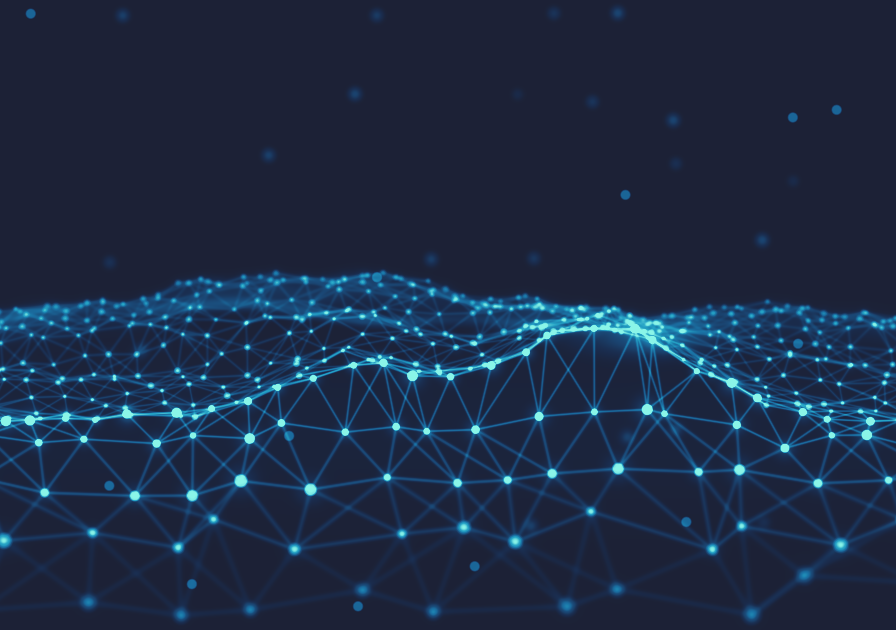
Write a Shadertoy shader that draws this background.

```glsl
const vec3 NAVY = vec3(0.11, 0.13, 0.21);
const vec3 INDIGO = vec3(0.10, 0.17, 0.30);
const vec3 BLUE = vec3(0.10, 0.28, 0.46);
const vec3 AZURE = vec3(0.10, 0.44, 0.64);
const vec3 CYAN = vec3(0.14, 0.63, 0.77);
const vec3 MINT = vec3(0.54, 0.96, 0.91);
const int ROWS = 16;
const float FOCUS_ROW = 4.0;     // sharpest row; lower rows are nearer
const float ROW_REACH = 0.17;    // vertical range in which a row is drawn
const float LINE_WIDTH = 0.0015;
const float LINE_LIGHT = 0.72;
const float NODE_RADIUS = 0.0075;
const float NODE_LIGHT = 2.9;
const float DUST_CELL = 0.13;
const float DUST_SHARE = 0.42;

vec2 hash2(vec2 p) {
    vec3 q = fract(p.xyx * vec3(0.1031, 0.1030, 0.0973));
    q += dot(q, q.yzx + 33.33);
    return fract((q.xx + q.yz) * q.zy);
}

float bump(float x, float centre, float width) {
    float d = (x - centre) / width;
    return exp(-d * d);
}

float nearness(float row) { return max(FOCUS_ROW - row, 0.0); }

// Rows behind the focus gather near the front ridge and the far crest
float farness(float row) {
    return smoothstep(0.0, 1.0, (row - FOCUS_ROW) / (float(ROWS) - 1.0 - FOCUS_ROW));
}

float crestHeight(float x) {
    return 0.485 + 0.078 * bump(x, 0.5, 0.38) + 0.028 * bump(x, 1.26, 0.14)
         + 0.005 * sin(x * 23.0) + 0.003 * sin(x * 47.0);
}

float rowHeight(float row, float x) {
    float near = nearness(row), far = farness(row);
    float ridge = 0.085 * bump(x, 0.56, 0.15) + 0.15 * bump(x, 0.95, 0.2);
    float front = 0.335 - 0.03 * near - 0.01 * near * near + ridge * exp(-near);
    float ripple = 0.012 * sin(x * 9.0 + row * 1.7) * far * (1.0 - far) * 4.0;
    return mix(front, crestHeight(x), far) + ripple;
}

float rowSpacing(float row) {
    return mix(0.055 + 0.022 * nearness(row), 0.032, farness(row));
}

vec2 meshNode(float row, float col) {
    vec2 jitter = hash2(vec2(col + 40.0, row * 7.0 + 3.0)) - 0.5;
    float x = (col + 0.7 * jitter.x) * rowSpacing(row);
    float lift = jitter.y * (0.016 + 0.016 * min(nearness(row), 3.0));
    return vec2(x, rowHeight(row, x) + lift);
}

float segmentLight(vec2 p, vec2 a, vec2 b, float width) {
    vec2 ab = b - a, ap = p - a;
    float d = length(ap - ab * clamp(dot(ap, ab) / dot(ab, ab), 0.0, 1.0)) / width;
    return exp(-d * d);
}

float meshLight(vec2 p, float pixel) {
    float light = 0.0;
    for (int r = 0; r < ROWS; r++) {
        float row = float(r);
        if (abs(p.y - rowHeight(row, p.x)) > ROW_REACH) continue;
        float near = nearness(row), far = farness(row);
        bool behind = row > FOCUS_ROW;
        float focus = behind ? mix(0.42, 0.13, far) : exp(-0.12 * near * near);
        float blur = 0.0007 * near * near * 0.8 + 0.0035 * far;
        float width = max(LINE_WIDTH + 0.5 * blur, 0.65 * pixel);
        float edge = max(blur, pixel);
        float middle = round(p.x / rowSpacing(row));
        for (int c = -2; c <= 2; c++) {
            float col = middle + float(c);
            vec2 node = meshNode(row, col);
            float size = hash2(vec2(col + 9.0, row + 60.0)).x;
            float radius = NODE_RADIUS * mix(0.55, 1.1, size) * (behind ? 0.62 : 1.0 + 0.12 * near);
            float d = length(p - node);
            light += NODE_LIGHT * focus * (1.0 - smoothstep(radius - edge, radius + edge, d));
            light += 0.35 * focus * exp(-d * d / (5.0 * radius * radius));
            // Links along the row and up to the next one
            float lines = segmentLight(p, node, meshNode(row, col + 1.0), width);
            if (r < ROWS - 1) {
                float above = round(node.x / rowSpacing(row + 1.0));
                for (int k = -1; k <= 1; k++)
                    lines += 0.85 * segmentLight(p, node, meshNode(row + 1.0, above + float(k)), width);
            }
            light += LINE_LIGHT * focus * lines;
        }
    }
    return light;
}

// Soft bands over the distant waves
float hazeLight(vec2 p) {
    float shimmer = 0.7 + 0.3 * sin(p.x * 17.0 + 2.0 * sin(p.x * 7.0));
    float crest = 0.22 * shimmer * bump(p.y, crestHeight(p.x) - 0.022, 0.024);
    float bandHeight = 0.485 + 0.032 * bump(p.x, 0.3, 0.27) + 0.005 * sin(p.x * 19.0);
    float band = 0.35 * shimmer * bump(p.y, bandHeight, 0.009) * (1.0 - smoothstep(0.75, 1.1, p.x));
    float knot = 0.4 * bump(p.x, 1.03, 0.09) * bump(p.y, 0.462, 0.025);
    return crest + band + knot + 0.06 * bump(p.y, 0.32, 0.16);
}

// Sparse specks, some sharp and most out of focus
float dustLight(vec2 p) {
    vec2 cell = floor(p / DUST_CELL);
    vec2 kind = hash2(cell + 71.0);
    vec2 centre = (cell + 0.2 + 0.6 * hash2(cell + 17.0)) * DUST_CELL;
    float d = length(p - centre);
    float sharp = 0.65 * (1.0 - smoothstep(0.006, 0.0095, d));
    float soft = mix(0.1, 0.45, kind.y) * exp(-d * d / 0.00011);
    return step(kind.x, DUST_SHARE) * (kind.y > 0.78 ? sharp : soft);
}

vec3 ramp(float v) {
    vec3 c = mix(NAVY, INDIGO, smoothstep(0.0, 0.16, v));
    c = mix(c, BLUE, smoothstep(0.12, 0.36, v));
    c = mix(c, AZURE, smoothstep(0.32, 0.56, v));
    c = mix(c, CYAN, smoothstep(0.52, 0.75, v));
    return mix(c, MINT, smoothstep(0.72, 0.94, v));
}

void mainImage(out vec4 fragColor, in vec2 fragCoord) {
    vec2 p = fragCoord / iResolution.y;
    float light = meshLight(p, 1.0 / iResolution.y) + hazeLight(p) + dustLight(p);
    fragColor = vec4(ramp(1.0 - exp(-light)), 1.0);
}
```
